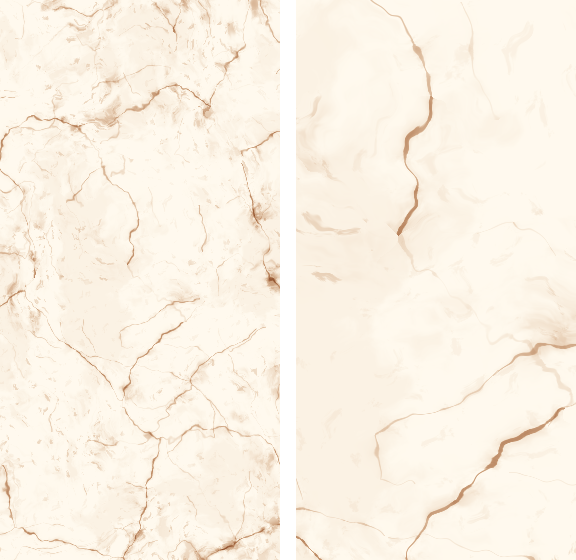
Left, the full canvas; right, a detail of the centre.
This texture is drawn by a Shadertoy shader. Its source:

```glsl
#define CREAM vec3(1.0, 0.977, 0.932)
#define ABSORB vec3(0.14, 0.27, 0.39)
#define VEIN_SCALE 2.4
#define VEIN_WIDTH 0.0017
#define VEIN_INK 1.7
#define BRANCH_INK 1.0
#define HAIR_INK 0.6
#define STAIN_INK 1.0
#define WASH_INK 0.42
#define CLOUD_INK 0.11
#define FLECK_INK 0.4
#define ROUGHNESS 0.034

const mat2 TURN = 1.8 * mat2(0.8, 0.6, -0.6, 0.8);
const mat2 DIAGONAL = mat2(0.77, 0.64, -0.64, 0.77);

vec2 hash2(vec2 p) {
    p = vec2(dot(p, vec2(127.1, 311.7)), dot(p, vec2(269.5, 183.3)));
    return fract(sin(p) * 43758.5);
}

// Layered sines, each octave turned and bent, roughly -0.6 to 0.6
float sines(vec2 p) {
    float sum = 0.0, amp = 0.5;
    for (int i = 0; i < 6; i++) {
        p = TURN * p + 1.7;
        sum += amp * sin(p.x + 1.2 * sin(0.7 * p.y)) * cos(p.y + 1.2 * sin(0.6 * p.x));
        amp *= 0.66;
    }
    return sum;
}

// Jagged displacement of the plane
vec2 crumple(vec2 p) {
    vec2 q = p * 3.0;
    float amp = ROUGHNESS;
    for (int i = 0; i < 7; i++) {
        q = TURN * q + 2.3;
        p += amp * sin(q.yx + 0.8 * sin(q));
        amp *= 0.63;
    }
    return p;
}

// Cellular borders: distance to the closest one, and its random value
vec2 crackle(vec2 p) {
    vec2 cell = floor(p), f = fract(p), home = vec2(0), toHome = vec2(0);
    float closest = 9.0;
    for (int y = -1; y <= 1; y++)
    for (int x = -1; x <= 1; x++) {
        vec2 g = vec2(x, y);
        vec2 r = g + hash2(cell + g) - f;
        if (dot(r, r) < closest) {
            closest = dot(r, r);
            home = g;
            toHome = r;
        }
    }
    vec2 border = vec2(9.0, 0.0);
    for (int y = -2; y <= 2; y++)
    for (int x = -2; x <= 2; x++) {
        vec2 g = home + vec2(x, y);
        vec2 r = g + hash2(cell + g) - f;
        vec2 gap = r - toHome;
        if (dot(gap, gap) > 1e-5) {
            float d = dot(0.5 * (toHome + r), normalize(gap));
            if (d < border.x)
                border = vec2(d, hash2(2.0 * cell + home + g + 0.5).x);
        }
    }
    return border;
}

// Vein network: x is its ink, y the closeness to a kept vein
vec2 veins(vec2 p, float scale, float kept, float width, float ragged, float pixel) {
    vec2 border = crackle(DIAGONAL * p * scale + scale);
    float d = border.x / scale;
    float strength = smoothstep(1.0 - kept, 1.3 - kept, border.y);
    float flow = smoothstep(-0.45, 0.3, sines(p * 8.0 + scale));
    float w = width * (0.3 + flow) * clamp(1.0 + 1.6 * ragged, 0.3, 2.2);
    float core = 1.0 - smoothstep(max(w - pixel, 0.0), w + pixel, d);
    float halo = exp(-d / (width * 5.0)) * clamp(0.5 + 1.3 * ragged, 0.0, 1.0);
    float ink = core * (0.3 + 0.7 * flow) + 0.32 * halo * flow;
    return strength * vec2(ink, exp(-d * 22.0));
}

void mainImage(out vec4 fragColor, in vec2 fragCoord) {
    vec2 p = fragCoord / iResolution.x;
    float pixel = 0.75 / iResolution.x;
    vec2 bent = crumple(p);
    float ragged = sines(bent * 31.0 + 5.0);

    // Soft clouds and sparse flecks
    float cloud = sines(bent * 3.6 + 4.0) + 0.2 * ragged;
    float region = smoothstep(-0.15, 0.4, sines(p * 3.7 + 9.0));
    float ink = CLOUD_INK * smoothstep(0.0, 0.4, cloud);
    ink += FLECK_INK * (0.3 + region) * smoothstep(0.38, 0.75, sines(bent * 40.0 + 8.0));

    // Main veins, branches and hairlines
    vec2 trunk = veins(bent, VEIN_SCALE, 0.72, VEIN_WIDTH, ragged, pixel);
    vec2 branch = veins(bent + 3.1, VEIN_SCALE * 1.6, 0.5, VEIN_WIDTH * 0.7, ragged, pixel);
    vec2 hair = veins(bent + 7.4, VEIN_SCALE * 3.2, 0.38, VEIN_WIDTH * 0.5, ragged, pixel);
    ink += VEIN_INK * trunk.x + BRANCH_INK * branch.x + HAIR_INK * hair.x;

    // Pale washes and ragged rusty stains, mostly beside the veins
    float beside = 0.1 + trunk.y + 0.4 * branch.y;
    float blot = sines(bent * 15.0 + 2.0) + 0.35 * ragged;
    ink += WASH_INK * beside * region * smoothstep(-0.1, 0.35, blot);
    ink += STAIN_INK * beside * region * smoothstep(0.25, 0.7, blot);

    fragColor = vec4(CREAM * exp(-ABSORB * ink), 1.0);
}
```
